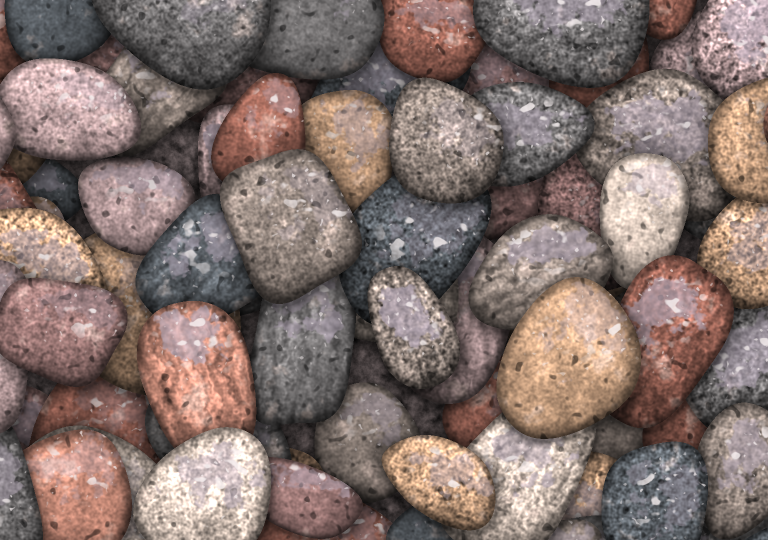
Give the GLSL for this texture, as a Shadertoy shader.

```glsl
// Wet river pebbles heaped over each other under a pale sky.
// Two jittered grids of warped superellipses are ranked by random depth;
// the top one is shaded as a dome with mineral noise, sky sheen and shadows.

const float CELL = 0.22;

struct Stone {
    vec2 local;   // position along the stone's own axes, canvas units
    vec2 normal;  // outward slope in canvas directions
    float r;      // 0 at the centre, 1 on the outline
    float width;  // short radius
    float rank;   // higher lies on top
    vec3 seed;
};

vec3 hash3(vec2 p) {
    vec3 v = fract(p.xyx * vec3(0.1031, 0.1030, 0.0973));
    v += dot(v, v.yxz + 33.33);
    return fract((v.xxy + v.yzz) * v.zyx);
}

float gradientNoise(vec2 p) {
    vec2 i = floor(p), f = p - i;
    vec2 u = f * f * f * (f * (f * 6.0 - 15.0) + 10.0);
    vec2 e = vec2(1.0, 0.0);
    float a = dot(hash3(i).xy * 2.0 - 1.0, f);
    float b = dot(hash3(i + e).xy * 2.0 - 1.0, f - e);
    float c = dot(hash3(i + e.yx).xy * 2.0 - 1.0, f - e.yx);
    float d = dot(hash3(i + 1.0).xy * 2.0 - 1.0, f - 1.0);
    return mix(mix(a, b, u.x), mix(c, d, u.x), u.y);
}

float fbm(vec2 p) {
    float sum = 0.0, amp = 1.0;
    for (int i = 0; i < 4; i++) {
        sum += amp * gradientNoise(p);
        p = mat2(1.6, 1.2, -1.2, 1.6) * p + 7.3;
        amp *= 0.6;
    }
    return sum;
}

// The k-th stone near p: nine from the upper grid, then nine from the lower
Stone stoneNear(vec2 p, int k) {
    float layer = float(k / 9);
    vec2 cell = floor(p / CELL - 0.5 * layer) + vec2(k % 3, (k / 3) % 3) - 1.0;
    vec3 a = hash3(cell + 57.0 * layer + 11.0);
    vec3 b = hash3(cell + 57.0 * layer + 131.0);
    vec2 centre = (cell + 0.5 + 0.6 * (a.xy - 0.5) + 0.5 * layer) * CELL;
    float angle = 6.2832 * a.z, c = cos(angle), s = sin(angle);
    mat2 turn = mat2(c, -s, s, c);

    Stone st;
    float size = mix(0.105, 0.182, b.x);
    st.width = size * mix(0.58, 0.9, b.y);
    st.local = turn * (p - centre);
    vec2 q = st.local / vec2(size, st.width);
    st.normal = q * turn;
    q.y *= 1.0 + 0.4 * (a.x - 0.5) * q.x;
    float power = mix(2.0, 2.8, a.y);
    vec2 m = pow(abs(q) + 0.0001, vec2(power));
    st.r = pow(m.x + m.y, 1.0 / power)
         + 0.1 * sin(2.7 * q.x + 20.0 * a.x) * sin(2.7 * q.y + 20.0 * b.y);
    st.rank = b.z + 2.0 * (1.0 - layer);
    st.seed = hash3(cell + 57.0 * layer + 293.0);
    return st;
}

// Mineral colour with mottling, bands, grains and dark pits
vec3 mineral(Stone st) {
    vec3 palette[9] = vec3[9](
        vec3(0.57, 0.37, 0.32), vec3(0.73, 0.51, 0.44), vec3(0.76, 0.61, 0.49),
        vec3(0.54, 0.49, 0.46), vec3(0.33, 0.35, 0.37), vec3(0.83, 0.76, 0.71),
        vec3(0.56, 0.43, 0.42), vec3(0.73, 0.62, 0.62), vec3(0.43, 0.42, 0.42));
    vec3 base = palette[int(st.seed.x * 8.999)];
    vec2 uv = st.local + 30.0 * st.seed.yz;
    float mottle = fbm(uv * 15.0);
    float bands = gradientNoise(uv * vec2(14.0, 75.0) + mottle * 2.0);
    float grain = gradientNoise(uv * 90.0) + 0.9 * gradientNoise(uv * 175.0);
    vec3 col = base * (1.0 + 0.36 * mottle);
    col *= 1.0 + 0.7 * bands * smoothstep(0.5, 0.75, st.seed.y);
    col = mix(col, vec3(0.82, 0.73, 0.69), 0.5 * smoothstep(0.2, 0.55, mottle));
    col *= 1.0 + grain * mix(0.3, 0.85, st.seed.z * st.seed.z);
    return col * (1.0 - 0.45 * smoothstep(0.25, 0.42, gradientNoise(uv * 52.0)));
}

vec3 shade(vec2 p) {
    // Topmost stone covering this point
    Stone top;
    top.rank = -1.0;
    for (int k = 0; k < 18; k++) {
        Stone st = stoneNear(p, k);
        if (st.r < 1.0 && st.rank > top.rank) top = st;
    }
    // Contact shadow from everything lying above it
    float light = 1.0;
    for (int k = 0; k < 18; k++) {
        Stone st = stoneNear(p + vec2(-0.002, 0.006), k);
        float gap = max(st.r - 1.0, 0.0) * st.width;
        if (st.rank > top.rank) light *= 1.0 - 0.62 * exp(-gap / 0.013);
    }
    light = mix(0.2, 1.0, light);
    if (top.rank < 0.0) return vec3(0.36, 0.32, 0.32) * (1.0 + fbm(p * 45.0)) * light;

    // Rounded, slightly uneven wet surface
    vec2 uv = p + 20.0 * top.seed.xy;
    float ripple = fbm(uv * 19.0);
    float height = sqrt(max(1.0 - top.r * top.r, 0.03));
    vec3 n = normalize(vec3(top.normal * pow(max(top.r, 0.01), 0.6), height + 0.15));
    float diffuse = 0.72 + 0.5 * dot(n, normalize(vec3(-0.1, 0.55, 0.8)));
    diffuse *= 1.0 - 0.4 * smoothstep(0.82, 1.0, top.r);
    vec3 col = mineral(top) * diffuse;

    // Broad lilac sky sheen with a torn edge and bright ripples
    vec2 spot = n.xy - vec2(0.16, 0.32) + 0.4 * (top.seed.yz - 0.5);
    float reach = length(spot * vec2(0.85, 1.2));
    float sheen = 1.0 - smoothstep(0.30, 0.42, reach + 0.55 * ripple);
    vec3 sky = vec3(0.70, 0.65, 0.71) * (1.0 + 0.35 * gradientNoise(uv * 80.0));
    col = mix(col, sky, sheen * mix(0.25, 0.7, top.seed.y));

    // Scattered white glints, dense near the sheen
    float streak = gradientNoise(uv * vec2(38.0, 55.0)) + 0.45 * ripple;
    float glint = smoothstep(0.2, 0.38, streak) * (1.0 - smoothstep(0.25, 0.65, reach));
    float sparkle = smoothstep(0.3, 0.48, gradientNoise(uv * 110.0));
    sparkle *= 1.0 - smoothstep(0.4, 0.9, reach);
    col = mix(col, vec3(0.97, 0.94, 0.94), max(0.85 * glint, 0.7 * sparkle));
    return col * light * mix(0.9, 1.0, step(2.0, top.rank));
}

void mainImage(out vec4 fragColor, in vec2 fragCoord) {
    // Four samples per pixel smooth the outlines
    vec3 col = vec3(0.0);
    for (int i = 0; i < 4; i++) {
        vec2 offset = vec2(i % 2, i / 2) * 0.5 - 0.25;
        col += shade((fragCoord + offset) / iResolution.y);
    }
    fragColor = vec4(clamp(col / 4.0, 0.0, 1.0), 1.0);
}
```
